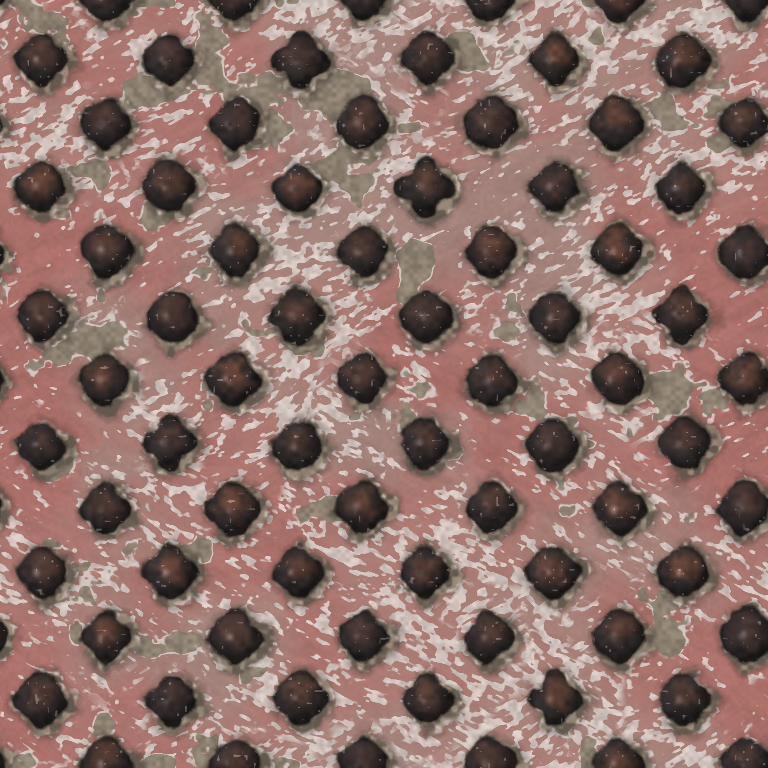
This texture is drawn by a Shadertoy shader. Its source:

```glsl
#define REPEATS 6.0
#define STUD_RADIUS 0.185
#define RIM_WIDTH 0.045
#define RAGGEDNESS 0.075
#define FLECK_AMOUNT 0.5
#define CHIP_LEVEL 0.675
#define PAINT vec3(0.66, 0.43, 0.405)
#define FADED vec3(0.62, 0.51, 0.48)
#define PALE vec3(0.85, 0.80, 0.78)
#define BARE vec3(0.55, 0.50, 0.44)
#define IRON vec3(0.20, 0.175, 0.175)
#define RUST vec3(0.37, 0.25, 0.21)

const float TAU = 6.2831853;

float hash(vec2 p, float seed) {
    return fract(sin(dot(p, vec2(127.1, 311.7)) + seed * 74.7) * 43758.5453);
}

// Value noise that wraps after a whole number of cells
float noise(vec2 p, vec2 period, float seed) {
    vec2 i = floor(p), f = fract(p);
    f = f * f * (3.0 - 2.0 * f);
    vec2 a = floor(mod(i + 0.5, period));
    vec2 b = floor(mod(i + 1.5, period));
    return mix(mix(hash(a, seed), hash(vec2(b.x, a.y), seed), f.x),
               mix(hash(vec2(a.x, b.y), seed), hash(b, seed), f.x), f.y);
}

float fbm(vec2 uv, vec2 period, float seed) {
    float sum = 0.0, amp = 0.5;
    for (int k = 0; k < 4; k++) {
        sum += amp * noise(uv * period, period, seed + float(k));
        period *= 2.0;
        amp *= 0.5;
    }
    return sum / 0.9375;
}

// Elongated grains; integer skews keep both directions tileable
float grains(vec2 uv, float slope, vec2 period, float seed) {
    vec2 q = vec2(2.0 * uv.x + slope * uv.y, 2.0 * uv.y - slope * uv.x);
    return 0.62 * noise(q * period, period, seed)
         + 0.38 * noise(q * period * 2.0, period * 2.0, seed + 1.0);
}

vec3 paintedGround(vec2 uv) {
    vec2 warp = vec2(fbm(uv, vec2(9.0), 3.0), fbm(uv, vec2(9.0), 8.0)) - 0.5;
    vec2 w = uv + 0.025 * warp;
    float lean = smoothstep(-0.25, 0.25, sin(TAU * uv.y) + 5.0 * warp.x);

    // Faded paint with faint brush streaks
    float streak = mix(grains(w, 1.0, vec2(9.0, 40.0), 11.0),
                       grains(w, -1.0, vec2(9.0, 40.0), 14.0), lean);
    float fade = smoothstep(0.36, 0.72, fbm(w, vec2(7.0), 20.0));
    vec3 col = mix(PAINT, FADED, 0.85 * fade);
    col *= 0.92 + 0.12 * streak + 0.06 * noise(uv * 220.0, vec2(220.0), 25.0);

    // Pale flecks gathered into worn areas
    float bias = 0.06 * cos(TAU * (uv.x - 0.66)) + 0.05 * cos(TAU * (uv.y - 0.68));
    float wear = smoothstep(0.32, 0.68, fbm(w, vec2(5.0), 30.0) + bias);
    float level = mix(0.74, 0.50, wear) + 0.1 * (0.5 - FLECK_AMOUNT);
    vec2 grainCells = vec2(32.0, 60.0);
    float fleck = mix(
        smoothstep(level - 0.03, level + 0.05, grains(w, 1.0, grainCells, 40.0)),
        smoothstep(level - 0.03, level + 0.05, grains(w, -1.0, grainCells, 44.0)), lean);
    float tone = noise(uv * 170.0, vec2(170.0), 48.0);
    col = mix(col, FADED * 1.08, 0.45 * wear);
    col = mix(col, PALE * (0.88 + 0.2 * tone), 0.92 * fleck);

    // Bare chips with a pale broken edge
    float chip = fbm(w, vec2(15.0, 18.0), 50.0);
    float edge = smoothstep(CHIP_LEVEL - 0.03, CHIP_LEVEL - 0.01, chip);
    col = mix(col, PALE * 0.97, edge * smoothstep(0.35, 0.6, tone));
    vec3 bareTone = BARE * (0.88 + 0.25 * tone);
    return mix(col, bareTone, smoothstep(CHIP_LEVEL, CHIP_LEVEL + 0.015, chip));
}

void mainImage(out vec4 fragColor, in vec2 fragCoord) {
    vec2 uv = fragCoord / iResolution.xy;
    float aa = REPEATS / iResolution.y;
    vec3 col = paintedGround(uv);

    // Nearest stud of two interleaved square grids
    vec2 f = vec2(9.0), id = vec2(0.0);
    for (int k = 0; k < 2; k++) {
        vec2 g = uv * REPEATS - vec2(0.33, 0.53) - 0.5 * float(k);
        vec2 cell = floor(g + 0.5);
        if (length(g - cell) < length(f)) {
            f = g - cell;
            id = floor(mod(cell + 0.5, REPEATS)) + 17.0 * float(k);
        }
    }
    f += 0.03 * (vec2(hash(id, 60.0), hash(id, 61.0)) - 0.5);

    // Ragged rounded diamond; a few studs are pinched into stars
    float angle = atan(f.y, f.x + 1e-5);
    float pinch = mix(0.04, 0.11, hash(id, 62.0)) + 0.13 * step(0.9, hash(id, 63.0));
    float radius = STUD_RADIUS * (0.94 + 0.12 * hash(id, 64.0));
    float rough = fbm(uv, vec2(54.0), 70.0) - 0.5;
    float stud = length(f) - radius * (1.0 + pinch * cos(4.0 * angle)) + RAGGEDNESS * rough;

    // Soft stain and crusted rim, heavier to the lower right
    float side = dot(f, vec2(0.8, -0.6)) / max(length(f), 0.001);
    vec2 rimPos = f - vec2(0.014, -0.012);
    float rimSize = radius * (1.0 + 0.1 * cos(4.0 * angle)) + RIM_WIDTH * (0.65 + 0.5 * side);
    float rim = length(rimPos) - rimSize + 0.13 * rough;
    float crumb = noise(uv * 130.0, vec2(130.0), 80.0);
    col *= 1.0 - 0.2 * (1.0 - smoothstep(0.0, 0.08, rim));
    vec3 crust = mix(BARE * 0.68, BARE * 1.08, smoothstep(0.3, 0.8, crumb));
    crust = mix(crust, PALE * 0.95, smoothstep(0.7, 0.9, crumb) * smoothstep(-0.03, 0.0, rim));
    col = mix(col, crust, 0.9 * (1.0 - smoothstep(-aa, 0.02 + aa, rim)));
    col *= 1.0 - 0.4 * (1.0 - smoothstep(0.0, 0.025, stud));

    // Iron dome with a rusty crown and a small glint
    vec2 d = f / radius;
    float height = sqrt(max(0.0, 1.0 - dot(d, d)));
    float light = dot(vec3(d, height), normalize(vec3(-0.35, 0.45, 0.85)));
    float rust = smoothstep(0.95, 0.15, length(d - vec2(0.05, 0.22)) + 1.1 * rough);
    vec3 dome = mix(IRON, RUST, rust * (0.3 + 0.7 * hash(id, 65.0)));
    dome *= 0.55 + 0.55 * max(light, 0.0) + 0.3 * (crumb - 0.5);
    float glint = smoothstep(0.3, 0.0, length(d - vec2(-0.22, 0.0)));
    dome += vec3(0.20, 0.20, 0.22) * glint * crumb;
    dome += 0.22 * smoothstep(0.86, 0.95, noise(uv * 190.0, vec2(190.0), 85.0));
    col = mix(col, dome, 1.0 - smoothstep(-aa, aa, stud));

    fragColor = vec4(clamp(col, 0.0, 1.0), 1.0);
}
```
